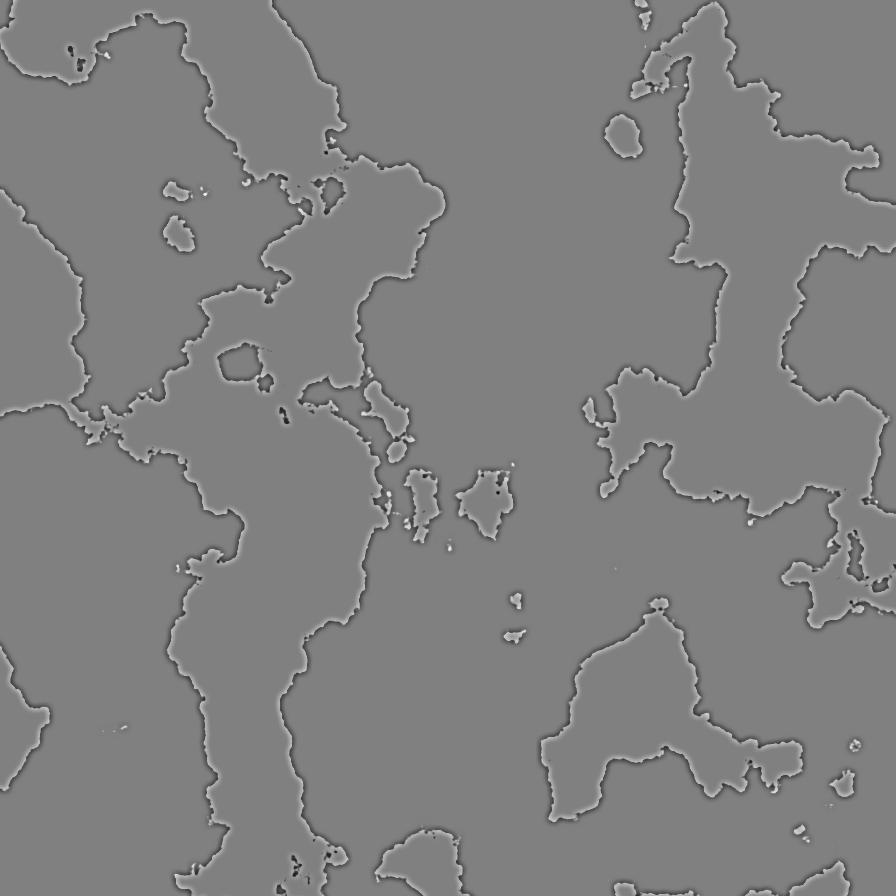
A three.js fragment shader for this texture map:

```glsl
// Grey relief of ragged fractal islands: bright inner rims, dark outer rims, flat elsewhere.
varying vec2 vUv;

const float BASE_FREQ = 3.9;        // island cells across the canvas
const float GAIN = 0.51;            // roughness of the coastlines
const float SEA_LEVEL = 0.115;      // height above which there is land
const float SHORE_SOFTNESS = 0.006; // height range of the smoothed edge
const float COAST_BAND = 0.13;      // coarse height range that can hold a coast
const float TAP = 1.0 / 512.0;      // spacing of the filter taps
const float CORE_SIGMA = 0.42;      // narrow blur, in taps
const float HALO_SIGMA = 2.0;       // wide blur, in taps
const float CONTRAST = 0.58;
const float GREY = 0.5;
const vec2 SEED = vec2(17.3, 41.7);
const int COARSE_OCTAVES = 4;
const int ALL_OCTAVES = 7;
const int RADIUS = 3;
const mat2 TURN = mat2(0.8, 0.6, -0.6, 0.8);

vec2 hashGradient(vec2 cell) {
  vec3 q = fract(cell.xyx * vec3(0.1031, 0.1030, 0.0973));
  q += dot(q, q.yzx + 33.33);
  return fract((q.xx + q.yz) * q.zy) * 2.0 - 1.0;
}

float gradientNoise(vec2 p) {
  vec2 i = floor(p);
  vec2 f = p - i;
  vec2 u = f * f * f * (f * (f * 6.0 - 15.0) + 10.0);
  vec2 e = vec2(1.0, 0.0);
  float a = dot(hashGradient(i), f);
  float b = dot(hashGradient(i + e.xy), f - e.xy);
  float c = dot(hashGradient(i + e.yx), f - e.yx);
  float d = dot(hashGradient(i + e.xx), f - e.xx);
  return mix(mix(a, b, u.x), mix(c, d, u.x), u.y);
}

// Fractal height; the coarse version leaves out the finest octaves.
float terrain(vec2 uv, int octaves) {
  vec2 p = uv * BASE_FREQ + SEED;
  float amplitude = 1.0;
  float height = 0.0;
  for (int i = 0; i < ALL_OCTAVES; i++) {
    if (i >= octaves) break;
    height += amplitude * gradientNoise(p);
    p = TURN * p * 2.0 + SEED;
    amplitude *= GAIN;
  }
  return height;
}

float landMask(vec2 uv) {
  float height = terrain(uv, ALL_OCTAVES) - SEA_LEVEL;
  return smoothstep(-SHORE_SOFTNESS, SHORE_SOFTNESS, height);
}

// High-pass of the land mask: narrow blur minus wide blur.
float shoreRelief(vec2 uv) {
  vec2 total = vec2(0.0);
  vec2 weightSum = vec2(0.0);
  vec2 falloff = 0.5 / vec2(CORE_SIGMA * CORE_SIGMA, HALO_SIGMA * HALO_SIGMA);
  for (int y = -RADIUS; y <= RADIUS; y++) {
    for (int x = -RADIUS; x <= RADIUS; x++) {
      vec2 offset = vec2(float(x), float(y));
      vec2 weight = exp(-dot(offset, offset) * falloff);
      total += weight * landMask(uv + offset * TAP);
      weightSum += weight;
    }
  }
  vec2 blurred = total / weightSum;
  return blurred.x - blurred.y;
}

void main() {
  float shade = GREY;
  // Only places near sea level can hold a coast, so the rest stays flat.
  if (abs(terrain(vUv, COARSE_OCTAVES) - SEA_LEVEL) < COAST_BAND) {
    shade += CONTRAST * shoreRelief(vUv);
  }
  gl_FragColor = vec4(vec3(clamp(shade, 0.0, 1.0)), 1.0);
}
```
